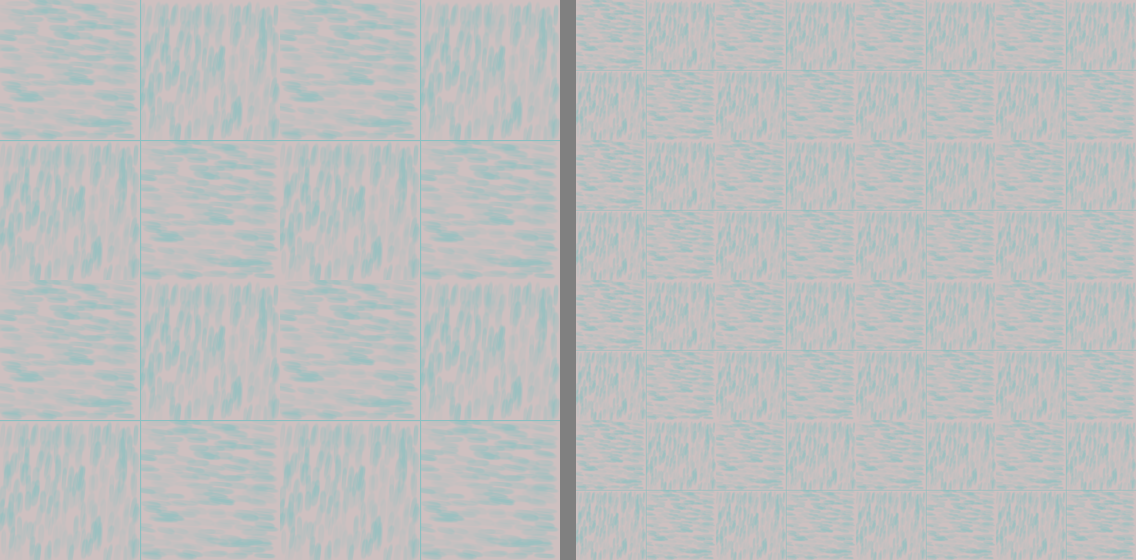
Left, the tile; right, the same tile 2 across and 2 down.
This pattern is drawn by a WebGL 1 fragment shader. Its source:

```glsl
precision highp float;
// Four by four checkerboard of brushed tiles: teal dabs on dusty pink, laid
// across one tile and turned a quarter in the next, with thin teal joints.
// Dabs sit on jittered grids, and smooth noise gathers them into clusters.

uniform vec2 u_resolution;

const float TILES = 4.0;
const vec2 DAB_GRID = vec2(6.0, 16.0);
const vec2 CLUSTER_GRID = vec2(5.0, 7.0);
const float JOINT_HALF_WIDTH = 0.001;
const float MAX_PAINT = 0.62;
const vec3 PINK = vec3(0.806, 0.752, 0.752);
const vec3 TEAL = vec3(0.490, 0.752, 0.756);

float hash(vec2 p, float seed) {
  vec3 q = fract((p.xyx + vec3(seed, seed * 1.7, seed * 2.3)) * 0.1031);
  q += dot(q, q.yzx + 33.33);
  return fract((q.x + q.y) * q.z);
}

float valueNoise(vec2 p, float seed) {
  vec2 cell = floor(p);
  vec2 f = fract(p);
  f = f * f * (3.0 - 2.0 * f);
  float low = mix(hash(cell, seed), hash(cell + vec2(1.0, 0.0), seed), f.x);
  float high = mix(hash(cell + vec2(0.0, 1.0), seed), hash(cell + 1.0, seed), f.x);
  return mix(low, high, f.y);
}

// Opacity of one slanted, rounded dab with bristle streaks and a fading tail.
float dab(vec2 p, vec2 halfSize, float slope, float seed) {
  p.y += slope * p.x;
  vec2 s = p / halfSize;
  float edge = sqrt(s.x * s.x * s.x * s.x + s.y * s.y);
  float body = 1.0 - smoothstep(0.5, 1.0, edge);
  float bristles = valueNoise(p * vec2(9.0, 75.0) + 40.0, seed);
  float tail = mix(0.65, 1.0, smoothstep(-1.0, 0.5, s.x));
  return body * tail * mix(0.7, 1.1, bristles);
}

// Share of bare ground left by one layer of dabs; p runs 0..1 over the tile.
float bareGround(vec2 p, float seed) {
  vec2 home = floor(p * DAB_GRID);
  float bare = 1.0;
  for (int j = -1; j <= 1; j++) {
    for (int i = -1; i <= 1; i++) {
      vec2 cell = home + vec2(float(i), float(j));
      vec2 inside = step(vec2(0.0), cell) * step(cell, DAB_GRID - 1.0);
      vec2 jitter = vec2(hash(cell, seed), hash(cell, seed + 11.0));
      vec2 center = (cell + jitter) / DAB_GRID;
      // Keep a bare margin along the far end and one side.
      center = vec2(min(center.x, 0.89), max(center.y, 0.03));
      vec2 halfSize = vec2(mix(0.070, 0.110, hash(cell, seed + 23.0)),
                           mix(0.020, 0.033, hash(cell, seed + 31.0)));
      float slope = mix(0.0, 0.19, hash(cell, seed + 47.0));
      float cluster = valueNoise(center * CLUSTER_GRID + 3.0, 29.0);
      float load = 0.05 + 0.42 * cluster;
      load *= mix(0.65, 1.35, hash(cell, seed + 59.0));
      float paint = dab(p - center, halfSize, slope, seed + cell.x + 7.0 * cell.y);
      bare *= 1.0 - clamp(load * paint * inside.x * inside.y, 0.0, 0.8);
    }
  }
  return bare;
}

// Pixel coverage of a line of given half width at distance d.
float lineCoverage(float d, float halfWidth, float pixel) {
  return clamp((halfWidth - d) / pixel + 0.5, 0.0, 1.0);
}

void main() {
  vec2 uv = gl_FragCoord.xy / u_resolution;
  float pixel = 1.0 / min(u_resolution.x, u_resolution.y);

  // Quarter turn on every other tile.
  vec2 tile = floor(uv * TILES);
  vec2 p = fract(uv * TILES);
  float turned = 1.0 - mod(tile.x + tile.y, 2.0);
  p = mix(p, vec2(p.y, 1.0 - p.x), turned);

  // Two overlapping layers of dabs.
  float paint = 1.0 - bareGround(p, 5.0) * bareGround(p, 137.0);
  vec3 color = mix(PINK, TEAL, min(paint, MAX_PAINT));

  // Joints on every second tile boundary.
  vec2 jointCenter = vec2(JOINT_HALF_WIDTH, -JOINT_HALF_WIDTH);
  vec2 d = abs(fract((uv - jointCenter) * 2.0) - 0.5) * 0.5;
  float joint = max(lineCoverage(d.x, JOINT_HALF_WIDTH, pixel),
                    lineCoverage(d.y, JOINT_HALF_WIDTH, pixel));
  color = mix(color, TEAL, 0.85 * joint);

  gl_FragColor = vec4(color, 1.0);
}
```
